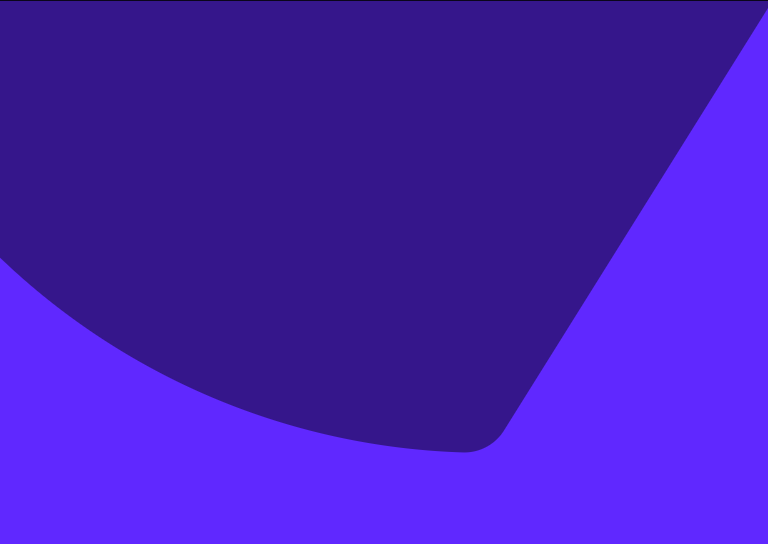
A Shadertoy shader for this background:

```glsl
// Flat violet backdrop with a large dark panel: curved base, slanted side, rounded corner.

const vec3 VIOLET = vec3(0.376, 0.157, 1.0);
const vec3 INDIGO = vec3(0.208, 0.086, 0.545);
const vec3 TOP_LINE = vec3(0.04, 0.02, 0.10);

float cross2(vec2 a, vec2 b) {
    return a.x * b.y - a.y * b.x;
}

// Disc cut by a half-plane; both edges run tangent into a round corner.
float panelDistance(vec2 p, vec2 discCenter, vec2 corner, float cornerRadius, vec2 sideNormal) {
    vec2 fromCorner = p - corner;
    vec2 baseNormal = normalize(corner - discCenter);
    float base = length(p - discCenter) - length(corner - discCenter);
    float side = dot(fromCorner, sideNormal);
    bool inCorner = cross2(baseNormal, fromCorner) > 0.0
                 && cross2(fromCorner, sideNormal) > 0.0;
    return (inCorner ? length(fromCorner) : max(base, side)) - cornerRadius;
}

// Antialiased coverage of a signed distance, negative inside.
float coverage(float dist, float pixel) {
    return clamp(0.5 - dist / pixel, 0.0, 1.0);
}

void mainImage(out vec4 fragColor, in vec2 fragCoord) {
    // Canvas width is one unit
    float pixel = 1.0 / iResolution.x;
    vec2 p = fragCoord * pixel;
    float top = iResolution.y * pixel;

    // Dark panel
    vec2 discCenter = vec2(0.6315, 1.0306);
    vec2 corner = vec2(0.6046, 0.1801);
    vec2 sideNormal = normalize(vec2(0.848, -0.530));
    float panel = panelDistance(p, discCenter, corner, 0.0609, sideNormal);
    vec3 color = mix(VIOLET, INDIGO, coverage(panel, pixel));

    // Hairline along the top edge
    float lineHeight = 0.0013;
    color = mix(color, TOP_LINE, coverage(top - lineHeight - p.y, pixel));

    fragColor = vec4(color, 1.0);
}
```
